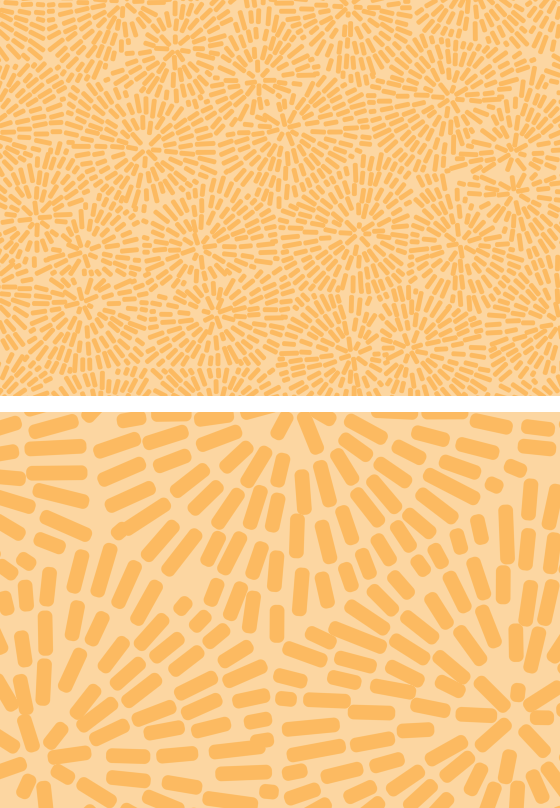
Top: the whole. Bottom: its middle third, enlarged.
A WebGL 2 fragment shader for this pattern:

```glsl
#version 300 es
precision highp float;
// Sunbursts of short rounded dashes on a pale ground. Jittered cells give the burst
// centres; each cell is filled with wavy rings of radial dashes, and every dash is
// trimmed where its ray would leave the cell.

uniform vec2 u_resolution;
out vec4 fragColor;

const float TAU = 6.2831853;
const float CELL = 0.27;         // mean distance between burst centres
const float RING = 0.042;        // radial pitch of the dash rings
const float HALF_WIDTH = 0.0062; // half the thickness of a dash

vec2 hash2(vec2 p) {
    vec3 q = fract(p.xyx * vec3(0.1031, 0.1030, 0.0973));
    q += dot(q, q.yzx + 33.33);
    return fract((q.xx + q.yz) * q.zy);
}

vec2 burstCentre(vec2 cell) {
    return CELL * (cell + 0.5 + 0.8 * (hash2(cell + 57.0) - 0.5));
}

// Cell whose burst centre lies nearest to p
vec2 nearestCell(vec2 p) {
    vec2 home = floor(p / CELL), best = home;
    float bestDist = 1e3;
    for (int y = -2; y <= 2; y++)
    for (int x = -2; x <= 2; x++) {
        vec2 cell = home + vec2(x, y);
        float d = distance(p, burstCentre(cell));
        if (d < bestDist) { bestDist = d; best = cell; }
    }
    return best;
}

// Length of the ray from a burst centre to just inside its cell border
float rayToBorder(vec2 cell, vec2 centre, vec2 dir) {
    float reach = 1e3;
    for (int y = -2; y <= 2; y++)
    for (int x = -2; x <= 2; x++) {
        if (x == 0 && y == 0) continue;
        vec2 gap = burstCentre(cell + vec2(x, y)) - centre;
        float span = length(gap), facing = dot(dir, gap);
        if (facing > 0.0) reach = min(reach, span * (0.5 * span - 0.0083) / facing);
    }
    return reach;
}

float roundedBox(vec2 p, vec2 halfSize, float corner) {
    vec2 q = abs(p) - halfSize + corner;
    return length(max(q, 0.0)) + min(max(q.x, q.y), 0.0) - corner;
}

// Signed distance to one dash: ring number, slot in the ring, slots per ring
float dash(vec2 p, vec2 cell, vec2 centre, float ring, float slot, float slots, float turn) {
    vec2 seed = cell * 13.0 + vec2(ring * 31.0, mod(slot, slots) * 7.0) + 211.0;
    vec2 rnd = hash2(seed), rnd2 = hash2(seed + 91.7);
    float angle = (slot + turn + 0.24 * (rnd.x - 0.5)) * TAU / slots;
    vec2 dir = vec2(cos(angle), sin(angle));

    // Radial extent, staggered by a wavy ring and kept clear of the crowded core
    float phase = dot(cell, vec2(2.3, 4.1));
    float wave = 0.009 * sin(5.0 * angle + phase) + 0.005 * sin(9.0 * angle - 2.0 * phase);
    float len = 0.028 * mix(0.55, 1.0, sqrt(rnd.y));
    float start = 0.012 + ring * RING + wave + (0.028 - len) * rnd2.x;
    float end = start + len;
    start = max(start, 0.0012 * slots * (1.0 + mod(slot, 2.0)));

    // Stretch or trim the last dash so that it ends at the border
    float reach = rayToBorder(cell, centre, dir);
    if (reach < end + 0.02) end = min(reach, end + 0.012);
    if (end - start < 0.003) return 1.0;

    // Local frame with a slight tilt
    float tilt = angle + 0.2 * (rnd2.y - 0.5);
    vec2 axis = vec2(cos(tilt), sin(tilt));
    vec2 q = p - centre - dir * 0.5 * (start + end);
    vec2 local = vec2(dot(q, axis), dot(q, vec2(-axis.y, axis.x)));
    return roundedBox(local, vec2(0.5 * (end - start) + HALF_WIDTH, HALF_WIDTH), 0.005);
}

void main() {
    float pixel = 1.0 / u_resolution.y;
    vec2 p = gl_FragCoord.xy * pixel + vec2(3.1, 2.4);
    vec2 cell = nearestCell(p);
    vec2 centre = burstCentre(cell);
    vec2 offset = p - centre;
    float around = atan(offset.y, offset.x + 1e-6) / TAU;
    float nearRing = floor((length(offset) - 0.012) / RING);

    // Closest of the dashes in the neighbouring rings and slots
    float dist = 1.0;
    for (float j = -1.0; j <= 1.0; j++) {
        float ring = nearRing + j;
        if (ring < 0.0) continue;
        float slots = 2.0 * round(0.5 * TAU * (0.026 + ring * RING) / 0.02);
        float turn = hash2(cell * 5.0 + ring * 17.0 + 301.0).x;
        float slot = round(around * slots - turn);
        for (float i = -1.0; i <= 1.0; i++)
            dist = min(dist, dash(p, cell, centre, ring, slot + i, slots, turn));
    }

    vec3 paleApricot = vec3(0.99, 0.84, 0.63);
    vec3 warmOrange = vec3(0.99, 0.73, 0.38);
    float ink = 1.0 - smoothstep(-0.7 * pixel, 0.7 * pixel, dist);
    fragColor = vec4(mix(paleApricot, warmOrange, ink), 1.0);
}
```
